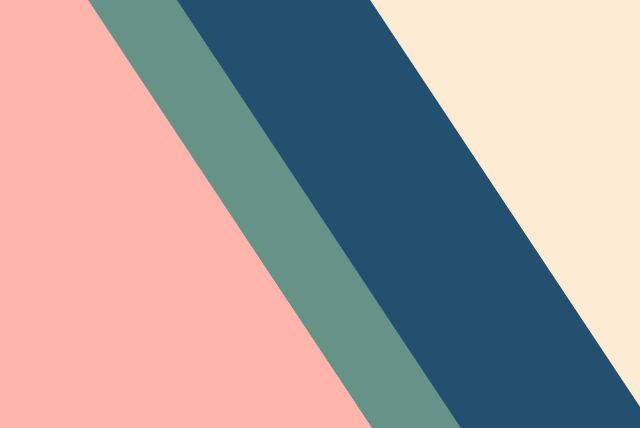
Write a WebGL 2 fragment shader that draws this background.

```glsl
#version 300 es
precision highp float;
// Flat diagonal bands: pink field, green and navy stripes, cream corner.

uniform vec2 u_resolution;
out vec4 fragColor;

const vec3 PINK  = vec3(1.0, 0.708, 0.671);
const vec3 GREEN = vec3(0.402, 0.573, 0.529);
const vec3 NAVY  = vec3(0.141, 0.314, 0.439);
const vec3 CREAM = vec3(0.992, 0.920, 0.831);

// Where each edge meets the top, as a share of the width
const float GREEN_START = 0.1377;
const float NAVY_START  = 0.2765;
const float CREAM_START = 0.5783;
// Sideways shift of every edge from top to bottom
const float SLANT = 0.4436;

// Smooth step, one pixel wide, across a slanted edge
float edgeMask(float across, float start, float pixel) {
  return clamp((across - start) / pixel + 0.5, 0.0, 1.0);
}

void main() {
  vec2 uv = gl_FragCoord.xy / u_resolution;

  // Position across the bands, projected along the slant to the top
  float across = uv.x - SLANT * (1.0 - uv.y);
  float pixel = length(vec2(1.0, SLANT) / u_resolution);

  // Layer the bands from left to right
  vec3 color = PINK;
  color = mix(color, GREEN, edgeMask(across, GREEN_START, pixel));
  color = mix(color, NAVY, edgeMask(across, NAVY_START, pixel));
  color = mix(color, CREAM, edgeMask(across, CREAM_START, pixel));

  fragColor = vec4(color, 1.0);
}
```
